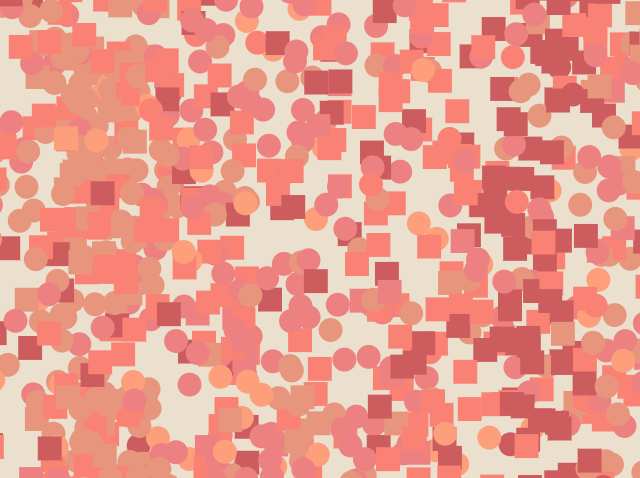
Reproduce this pattern procedurally as a WebGL 1 fragment shader.

```glsl
precision highp float;
// Overlapping flat squares and discs of one size, scattered on cream paper.
// Each layer drops at most one piece per jittered grid cell; every colour has
// its own density across the canvas, thinned or thickened by smooth noise.

#define PIECE 0.05         // side or diameter, in canvas heights
#define LAYERS 5           // sheets of pieces, painted bottom to top
#define DENSITY 1.0        // overall amount of pieces
#define CLUMPING 0.45      // strength of the uneven spread
#define CLUMP_SCALE 0.3    // clump frequency, per piece size
#define SEED 17.0

#define PAPER vec3(0.920, 0.878, 0.808)
#define SALMON vec3(0.978, 0.508, 0.458)
#define ROSE vec3(0.930, 0.505, 0.510)
#define TAN vec3(0.906, 0.589, 0.490)
#define BRICK vec3(0.800, 0.360, 0.366)
#define APRICOT vec3(0.995, 0.625, 0.488)

uniform vec2 u_resolution;

vec3 hash3(vec3 p) {
  p = fract(p * vec3(0.1031, 0.1030, 0.0973));
  p += dot(p, p.yxz + 33.33);
  return fract((p.xxy + p.yxx) * p.zyx);
}

float valueNoise(vec2 p) {
  vec2 i = floor(p), f = fract(p);
  f = f * f * (3.0 - 2.0 * f);
  float a = hash3(vec3(i, SEED)).x;
  float b = hash3(vec3(i + vec2(1.0, 0.0), SEED)).x;
  float c = hash3(vec3(i + vec2(0.0, 1.0), SEED)).x;
  float d = hash3(vec3(i + vec2(1.0, 1.0), SEED)).x;
  return mix(mix(a, b, f.x), mix(c, d, f.x), f.y);
}

float bump(float x, float centre, float width) {
  float d = (x - centre) / width;
  return exp(-d * d);
}

// Chooses a colour (rgb) and the chance of being square (a) at position
// x in 0..1; a negative alpha means that no piece lies here.
vec4 chooseKind(float x, float pick) {
  pick -= 0.050 + 0.11 * bump(x, 0.65, 0.10) + 0.09 * bump(x, 0.15, 0.08);
  if (pick < 0.0) return vec4(SALMON, 0.92);
  pick -= 0.040 + 0.08 * bump(x, 0.45, 0.14);
  if (pick < 0.0) return vec4(ROSE, 0.12);
  pick -= 0.033 + 0.22 * bump(x, 0.16, 0.09) + 0.08 * bump(x, 0.98, 0.06);
  if (pick < 0.0) return vec4(TAN, 0.22);
  pick -= 0.020 + 0.18 * bump(x, 0.86, 0.08);
  if (pick < 0.0) return vec4(BRICK, 0.93);
  pick -= 0.016;
  if (pick < 0.0) return vec4(APRICOT, 0.03);
  return vec4(PAPER, -1.0);
}

void main() {
  // Coordinates in piece sizes
  vec2 p = gl_FragCoord.xy / (u_resolution.y * PIECE);
  float pixel = 1.0 / (u_resolution.y * PIECE);
  float width = u_resolution.x * pixel;
  vec3 colour = PAPER;

  for (int k = 0; k < LAYERS; k++) {
    float layer = float(k) + SEED;
    vec2 shift = hash3(vec3(layer, 5.0, 9.0)).xy;
    vec2 home = floor(p + shift);
    // Alternate the scan direction so that overlaps lean no single way
    float scan = 1.0 - 2.0 * mod(float(k), 2.0);

    for (int j = -1; j <= 1; j++) {
      for (int i = -1; i <= 1; i++) {
        vec2 cell = home + scan * vec2(float(i), float(j));
        vec3 rnd = hash3(vec3(cell + 41.0, layer * 7.0));
        vec2 centre = cell + rnd.xy - shift;
        vec2 d = abs(p - centre);
        float boxDist = max(d.x, d.y) - 0.5;
        if (boxDist > pixel) continue;

        // Denser places lower the pick, so more of them get a piece
        float clump = valueNoise(centre * CLUMP_SCALE + SEED) * 2.0 - 1.0;
        float amount = DENSITY * (1.0 + CLUMPING * clump);
        vec4 kind = chooseKind(centre.x / width, rnd.z / amount);
        if (kind.a < 0.0) continue;

        // Square or disc with a one-pixel soft edge
        float form = hash3(vec3(cell + 83.0, layer * 3.0)).x;
        float dist = form < kind.a ? boxDist : length(d) - 0.5;
        colour = mix(colour, kind.rgb, clamp(0.5 - dist / pixel, 0.0, 1.0));
      }
    }
  }
  gl_FragColor = vec4(colour, 1.0);
}
```
